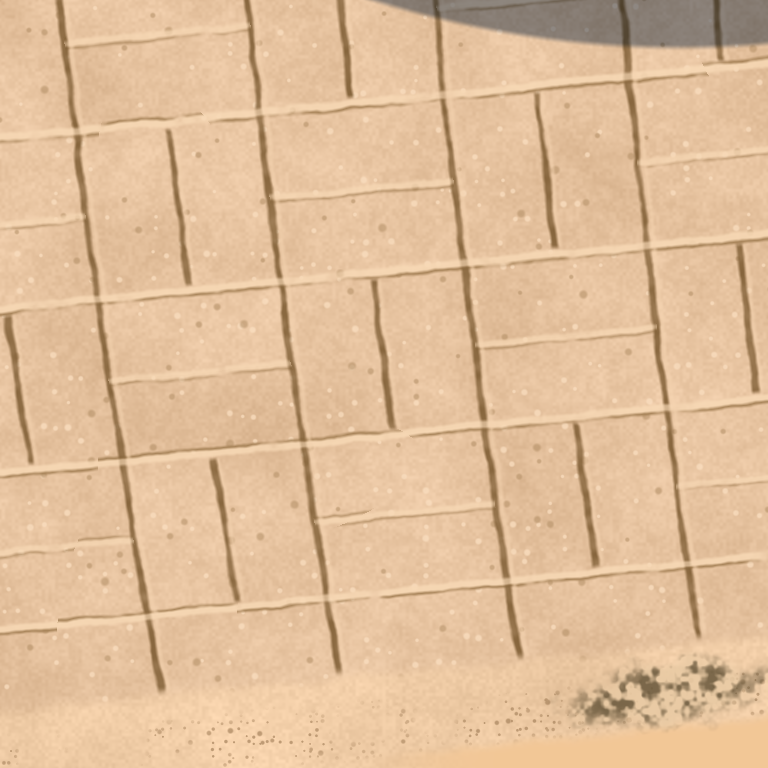
Write a Shadertoy shader that draws this texture.

```glsl
// Sunlit basket-weave paving seen at a slight slant, ending in a gritty kerb.
// A gently curved lattice gives paired bricks in checkerboard directions;
// noise wears the dark steep joints, the pale flat joints and the surfaces.

float hash(vec2 p) {
    vec3 q = fract(vec3(p.xyx) * 0.1031);
    q += dot(q, q.yzx + 33.33);
    return fract((q.x + q.y) * q.z);
}

float noise(vec2 p) {
    vec2 i = floor(p), f = fract(p);
    f = f * f * (3.0 - 2.0 * f);
    return mix(mix(hash(i), hash(i + vec2(1, 0)), f.x),
               mix(hash(i + vec2(0, 1)), hash(i + vec2(1, 1)), f.x), f.y);
}

float fbm(vec2 p) {
    float sum = 0.0, amp = 0.53;
    for (int k = 0; k < 4; k++) {
        sum += amp * noise(p);
        p = mat2(1.6, 1.2, -1.2, 1.6) * p + 7.3;
        amp *= 0.5;
    }
    return sum;
}

// Soft line of a given half width around distance zero
float line(float d, float halfWidth) {
    float soft = 0.0022 + 0.5 / iResolution.y;
    return 1.0 - smoothstep(halfWidth - soft, halfWidth + soft, abs(d));
}

// Jittered round grains, present in a share of the grid cells
float grains(vec2 p, float scale, float share) {
    vec2 q = p * scale, id = floor(q);
    vec2 centre = 0.3 + 0.4 * vec2(hash(id + 3.1), hash(id + 8.7));
    float radius = 0.12 + 0.18 * hash(id + 5.9);
    float dot0 = 1.0 - smoothstep(radius * 0.5, radius + 0.08, length(fract(q) - centre));
    return dot0 * step(hash(id + 1.3), share);
}

// Lattice coordinates: x counts steep joints, y counts rows downwards
vec2 lattice(vec2 p) {
    float column = (p.x - 0.078 - 0.112 * p.y - 0.038 * p.y * p.y) / (0.244 - 0.008 * p.y);
    float slant = p.y + 0.098 * p.x - 0.18;
    float row = (0.2266 - sqrt(0.05135 - 0.0172 * slant)) / 0.0086;
    return vec2(column, row);
}

void mainImage(out vec4 fragColor, in vec2 fragCoord) {
    vec2 p = fragCoord / iResolution.xy;
    p.y = 1.0 - p.y;

    // Uneven brick edges
    vec2 wobble = vec2(fbm(p * 28.0), fbm(p * 28.0 + 40.0)) - 0.5;
    vec2 g = lattice(p + 0.007 * wobble);
    vec2 cell = floor(g), f = g - cell;
    float endRow = step(3.0, cell.y);
    float upright = (1.0 - endRow) * step(mod(cell.x + cell.y, 2.0), 0.5);
    float paved = 1.0 - smoothstep(3.46, 3.54, g.y);

    // Brick surface: tint per brick, blotches, grain, pale grit and pits
    float halfId = upright > 0.5 ? step(0.5, f.x) : step(0.5, f.y) * (1.0 - endRow);
    float tint = hash(cell * 2.0 + halfId * vec2(0.7, 1.3) + 21.0) - 0.5;
    float grain = noise(p * 230.0) - 0.5;
    float blotch = fbm(p * 9.0) - 0.5;
    float tone = 0.03 * tint + 0.10 * blotch + 0.045 * grain + 0.05 * (fbm(p * 60.0) - 0.5);
    vec3 color = vec3(0.90, 0.76, 0.62) + tone * vec3(0.9, 1.0, 1.1);
    color = mix(color, vec3(0.98, 0.87, 0.75), 0.75 * grains(p, 62.0, 0.11));
    color = mix(color, vec3(0.71, 0.57, 0.41), 0.6 * grains(p + 0.37, 50.0, 0.05));

    // Signed distances to the joints; splits exist only inside their own cells
    vec2 d = (g - round(g)) * vec2(0.24, 0.213);
    vec2 split = (f - 0.5) * vec2(0.24, 0.213);
    float wear = fbm(p * 17.0 + 11.0);
    float ragged = noise(p * 90.0);
    float inside = smoothstep(0.02, 0.06, f.y) * smoothstep(0.98, 0.94, f.y);
    float flatSplit = (1.0 - upright) * (1.0 - endRow);

    // Pale flat joints with a broken brown crease
    float pale = max(line(d.y, 0.005), flatSplit * line(split.y, 0.004) * 0.85);
    pale *= paved * smoothstep(0.05, 0.6, wear + 0.3 * ragged);
    float creaseShift = 0.006 * sign(noise(p * 5.0) - 0.4);
    float crease = max(line(d.y - creaseShift, 0.0016),
                       flatSplit * 0.7 * line(split.y - creaseShift, 0.0013));
    color = mix(color, vec3(0.97, 0.85, 0.71), 0.85 * pale);
    color = mix(color, vec3(0.63, 0.49, 0.32), paved * crease * smoothstep(0.25, 0.75, wear + 0.25 * ragged));

    // Dark steep joints with a sunlit lip on their right side
    float width = 0.0022 + 0.0036 * wear;
    float lip = max(line(d.x - 0.009, 0.0025), upright * inside * line(split.x - 0.008, 0.002));
    float dark = max(line(d.x, width), upright * inside * line(split.x, width));
    float bridge = 1.0 - 0.65 * line(d.y, 0.005) - 0.45 * flatSplit * line(split.y, 0.003);
    color = mix(color, vec3(0.96, 0.83, 0.69), 0.55 * lip * paved);
    color = mix(color, vec3(0.51, 0.38, 0.22), dark * bridge * paved * (0.72 + 0.25 * ragged));

    // Kerb: pale mortar, loose grit, then a smooth warm strip at lower right
    float kerb = smoothstep(3.48, 3.58, g.y + 0.08 * (wear - 0.5));
    vec3 mortar = vec3(0.94, 0.80, 0.65) + 0.12 * blotch + 0.05 * grain;
    float gritBand = smoothstep(3.65, 3.82, g.y) * smoothstep(4.12, 3.98, g.y);
    float grit = max(grains(p, 75.0, 0.35), grains(p + 0.21, 110.0, 0.3)) * gritBand;
    mortar = mix(mortar, vec3(0.67, 0.53, 0.38), 0.75 * grit * smoothstep(0.35, 0.6, wear));
    float strip = smoothstep(0.955, 0.975, p.y + 0.1 * (p.x - 0.7) + 0.01 * wobble.y) * smoothstep(0.45, 0.65, p.x);
    color = mix(color, mix(mortar, vec3(0.95, 0.78, 0.59), strip), kerb);

    // Heap of dry debris on the kerb
    vec2 q = p - vec2(0.87, 0.902);
    q.y += 0.1 * q.x;
    float heap = smoothstep(1.25, 0.6, length(q / vec2(0.12, 0.042)) + 0.9 * wobble.x);
    float rubble = noise(p * 95.0) * 0.65 + noise(p * 190.0) * 0.35;
    vec3 debris = mix(vec3(0.43, 0.36, 0.25), vec3(0.91, 0.79, 0.64), smoothstep(0.25, 0.68, rubble));
    color = mix(color, debris, 0.9 * heap);

    // Curved cool shadow across the upper right
    float reach = 0.063 - 0.063 * pow((p.x - 0.885) / 0.404, 2.0);
    float shade = smoothstep(0.004, -0.006, p.y - reach);
    color = mix(color, color * vec3(0.58, 0.63, 0.71), shade);

    fragColor = vec4(clamp(color, 0.0, 1.0), 1.0);
}
```
